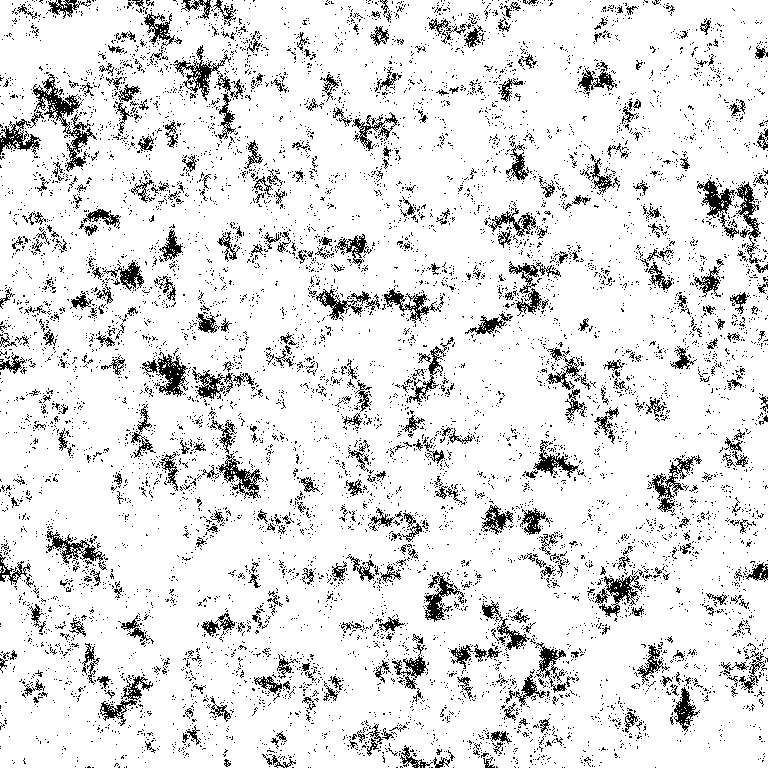
A WebGL 2 fragment shader for this texture:

```glsl
#version 300 es
precision highp float;

uniform vec2 u_resolution;
out vec4 fragColor;

const float GRAINS = 768.0;        // grains across the canvas
const float CLUMPS = 28.0;         // coarsest noise cells across the canvas
const int OCTAVES = 5;
const float GAIN = 0.85;           // weight of each finer octave
const float GRAIN_WEIGHT = 0.75;   // independent scatter of single grains
const float INK_THRESHOLD = 0.5;   // higher leaves more bare paper
const int SAMPLES = 3;             // antialiasing samples per pixel side
const vec3 PAPER = vec3(1.0);
const vec3 INK = vec3(0.0);

float hash(vec2 p) {
    return fract(sin(dot(p, vec2(12.9898, 78.233))) * 43758.5453);
}

// Value noise centred on zero
float valueNoise(vec2 p) {
    vec2 cell = floor(p);
    vec2 f = fract(p);
    vec2 w = f * f * (3.0 - 2.0 * f);
    float bottom = mix(hash(cell), hash(cell + vec2(1, 0)), w.x);
    float top = mix(hash(cell + vec2(0, 1)), hash(cell + vec2(1, 1)), w.x);
    return mix(bottom, top, w.y) - 0.5;
}

// Clumps with ragged edges
float clumpDensity(vec2 uv) {
    float sum = 0.0;
    float weight = 1.0;
    vec2 p = uv * CLUMPS;
    for (int i = 0; i < OCTAVES; i++) {
        sum += weight * valueNoise(p);
        p = p * 2.0 + vec2(17.31, 41.73);
        weight *= GAIN;
    }
    return sum;
}

// One for an inked grain, zero for bare paper
float inkAt(vec2 uv) {
    vec2 grain = floor(uv * GRAINS);
    float scatter = GRAIN_WEIGHT * (hash(grain + 137.0) - 0.5);
    return step(INK_THRESHOLD, clumpDensity((grain + 0.5) / GRAINS) + scatter);
}

void main() {
    float side = min(u_resolution.x, u_resolution.y);
    vec2 corner = gl_FragCoord.xy - 0.5;

    // Average the hard grains over the pixel area
    float coverage = 0.0;
    for (int y = 0; y < SAMPLES; y++) {
        for (int x = 0; x < SAMPLES; x++) {
            vec2 offset = (vec2(x, y) + 0.5) / float(SAMPLES);
            coverage += inkAt((corner + offset) / side);
        }
    }
    coverage /= float(SAMPLES * SAMPLES);

    fragColor = vec4(mix(PAPER, INK, coverage), 1.0);
}
```
